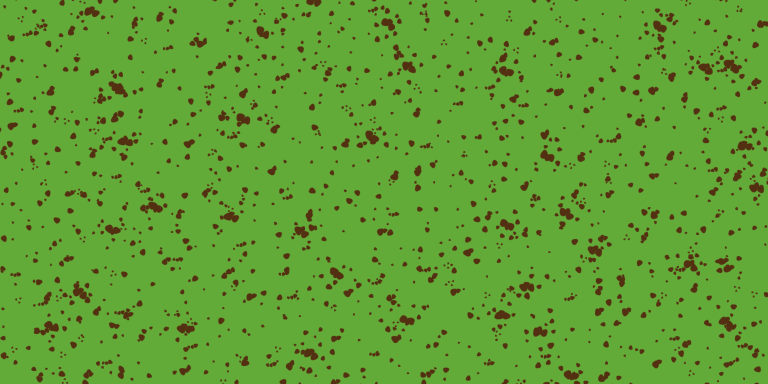
Reproduce this texture procedurally as a Shadertoy shader.

```glsl
// Grass-green ground spattered with brown clumps, paired blots, dots and specks.

const int CLUMP = 0, PAIR = 1, DOT = 2, SPECK = 3, TRIO = 4, CHAIN = 5;

vec3 hash3(vec2 p, float seed) {
    vec3 q = fract(vec3(p.xyx + seed * 17.3) * vec3(0.1031, 0.1030, 0.0973));
    q += dot(q, q.yxz + 33.33);
    return fract((q.xxy + q.yzz) * q.zyx);
}

vec2 rotate(vec2 p, float angle) {
    float c = cos(angle), s = sin(angle);
    return vec2(c * p.x + s * p.y, c * p.y - s * p.x);
}

// Signed distance to a slightly uneven, oval drop.
float drop(vec2 p, float radius, float phase) {
    p = rotate(p, phase * 6.28) * vec2(0.93, 1.1);
    float wobble = 0.09 * sin(3.0 * atan(p.y, p.x + 1e-6) + phase * 40.0);
    return length(p) - radius * (1.0 + wobble);
}

// Fused lobes with a few droplets thrown around them.
float clump(vec2 p, vec3 rnd, vec2 cell) {
    vec2 q = rotate(p, (rnd.x - 0.6) * 0.7);
    float d = drop(q - vec2(-0.008, 0.002), 0.0108, rnd.y);
    d = min(d, drop(q - vec2(0.010, -0.003), 0.0098, rnd.z));
    d = min(d, drop(q - vec2(0.001, 0.008 - 0.014 * step(0.7, rnd.z)), 0.0075, rnd.x));
    for (int i = 0; i < 5; i++) {
        vec3 r = hash3(cell, 50.0 + float(i));
        float angle = float(i) * 1.1 + r.x - 0.5;
        vec2 offset = vec2(cos(angle), sin(angle)) * mix(0.024, 0.046, r.y);
        d = min(d, drop(p - offset, mix(0.0035, 0.0065, r.z), r.x));
    }
    return d;
}

float feature(int kind, vec2 p, vec3 rnd, vec2 cell) {
    if (kind == CLUMP) return clump(p, rnd, cell);
    if (kind == DOT) return drop(p, mix(0.0052, 0.0084, rnd.x), rnd.y);
    if (kind == SPECK) return drop(p, mix(0.0026, 0.0042, rnd.x), rnd.y);
    if (kind == PAIR) {
        // A large drop with a smaller one, mostly to its upper right.
        vec2 q = rotate(p, mix(0.1, 1.3, rnd.x));
        float d = drop(q + vec2(0.004, 0.0), mix(0.0075, 0.0098, rnd.y), rnd.z);
        return min(d, drop(q - vec2(0.0075, 0.001), 0.0062, rnd.x));
    }
    // Three drops: a loose triangle of specks or a short, rising chain.
    float d = 1.0;
    for (int i = 0; i < 3; i++) {
        float k = float(i) - 1.0;
        vec2 offset = kind == TRIO
            ? rotate(vec2(0.0065, 0.0), k * 2.1 + rnd.x * 6.28)
            : rotate(vec2(k * 0.009, 0.0015 * k * k), -0.3 * rnd.x);
        float radius = kind == TRIO ? 0.0025 : 0.0046 + 0.001 * k;
        d = min(d, drop(p - offset, radius, fract(rnd.y + k * 0.37)));
    }
    return d;
}

// Scatters one kind of feature over a jittered grid, filling a share of cells.
float scatter(vec2 p, int kind, float cells, float share) {
    float seed = float(kind) + 1.0, d = 1.0;
    p += seed * vec2(0.137, 0.291);
    vec2 home = floor(p * cells);
    for (int y = -1; y <= 1; y++)
    for (int x = -1; x <= 1; x++) {
        vec2 cell = home + vec2(x, y);
        vec3 place = hash3(cell, seed);
        if (place.z > share) continue;
        vec2 center = (cell + 0.05 + 0.9 * place.xy) / cells;
        d = min(d, feature(kind, p - center, hash3(cell, seed + 20.0), cell));
    }
    return d;
}

void mainImage(out vec4 fragColor, in vec2 fragCoord) {
    vec2 p = fragCoord / iResolution.y;

    float d = scatter(p, CLUMP, 6.0, 0.5);
    d = min(d, scatter(p, PAIR, 9.0, 0.62));
    d = min(d, scatter(p, DOT, 17.0, 0.7));
    d = min(d, scatter(p, SPECK, 20.0, 0.72));
    d = min(d, scatter(p, TRIO, 8.0, 0.65));
    d = min(d, scatter(p, CHAIN, 6.0, 0.6));

    float edge = 0.8 / iResolution.y;
    float soil = 1.0 - smoothstep(-edge, edge, d);
    vec3 grassGreen = vec3(0.39, 0.67, 0.22);
    vec3 soilBrown = vec3(0.33, 0.19, 0.07);
    fragColor = vec4(mix(grassGreen, soilBrown, soil), 1.0);
}
```
